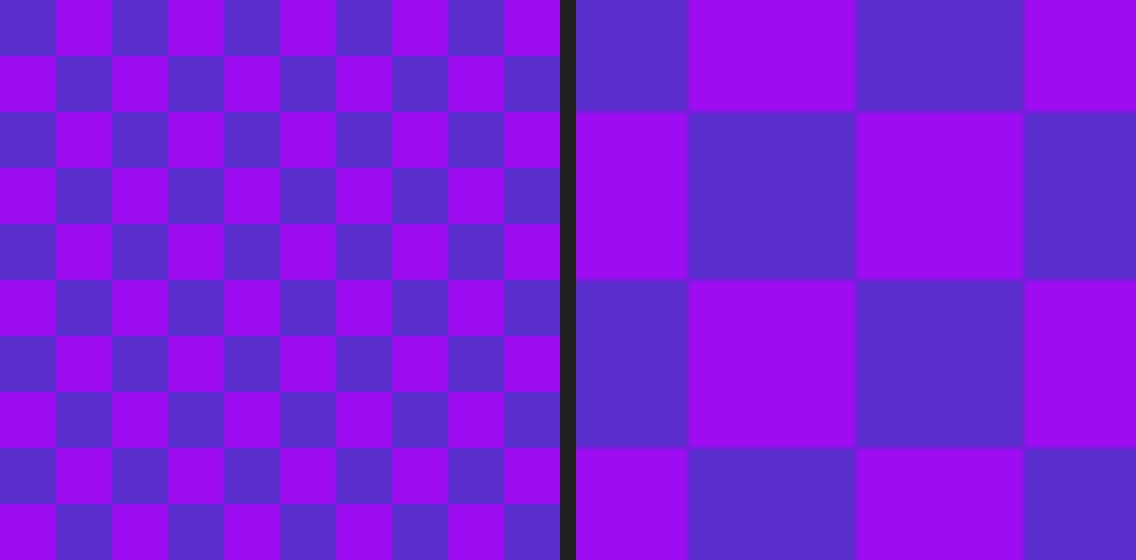
Left, the full canvas; right, a detail of the centre.
Reproduce this pattern procedurally as a Shadertoy shader.

```glsl
#define CELLS 10.0
#define EDGE_SOFTNESS 0.0022
#define VIOLET vec3(0.620, 0.047, 0.950)
#define INDIGO vec3(0.348, 0.180, 0.805)

// Alternates between +1 and -1 per cell, with a soft ramp at interior lines only
vec2 squareWave(vec2 cellPos, float halfWidth) {
    vec2 line = clamp(floor(cellPos + 0.5), 1.0, CELLS - 1.0);
    vec2 parity = 1.0 - 2.0 * mod(line, 2.0);
    return parity * clamp((cellPos - line) / halfWidth, -1.0, 1.0);
}

void mainImage(out vec4 fragColor, in vec2 fragCoord) {
    vec2 uv = fragCoord / iResolution.xy;

    // Edge ramp in cell units, never narrower than one pixel
    float pixel = 1.0 / min(iResolution.x, iResolution.y);
    float halfWidth = CELLS * max(EDGE_SOFTNESS, 0.5 * pixel);

    // The product of both waves makes the checkerboard
    vec2 wave = squareWave(uv * CELLS, halfWidth);
    float violetAmount = 0.5 + 0.5 * wave.x * wave.y;

    fragColor = vec4(mix(INDIGO, VIOLET, violetAmount), 1.0);
}
```
